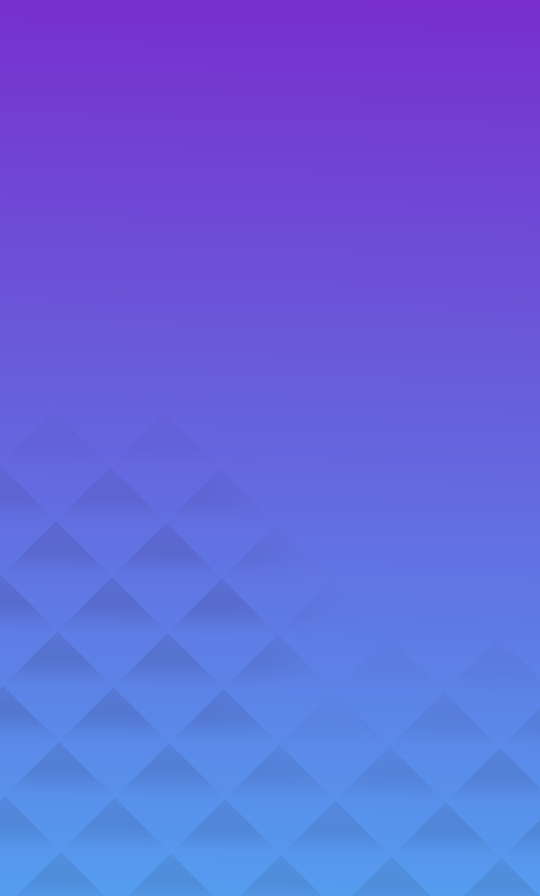
A Shadertoy shader for this background:

```glsl
// Violet-to-blue gradient with a fading quilt of softly shaded diamonds.

const vec3 VIOLET = vec3(0.470, 0.185, 0.803);
const vec3 INDIGO = vec3(0.398, 0.398, 0.872);
const vec3 AZURE  = vec3(0.332, 0.612, 0.936);
const vec3 SHADE_TINT = vec3(0.915, 0.895, 0.900);

const float CELL_SIZE = 0.123;               // diamond diagonal, in canvas heights
const vec2  LATTICE_ORIGIN = vec2(0.0625, 0.5807);
const float LATTICE_SKEW = 0.014;

// Three-stop vertical gradient, t = 0 at the top.
vec3 backdrop(float t) {
    vec3 upper = mix(VIOLET, INDIGO, clamp(2.0 * t, 0.0, 1.0));
    return mix(upper, AZURE, clamp(2.0 * t - 1.0, 0.0, 1.0));
}

// Position inside a diamond: both axes run from 0 at its apex to 1 at its foot.
vec2 diamondCell(vec2 p, vec2 origin, float size, float skew) {
    vec2 d = p - origin;
    d -= skew * d.yx;
    return fract(vec2(d.y + d.x, d.y - d.x) / size);
}

// Shadow that is strong below the two upper edges and melts away downward.
float diamondShadow(vec2 cell, float softness) {
    float depth = 0.5 * (cell.x + cell.y);
    float body = mix(0.72, 1.0, smoothstep(0.0, 0.22, depth));
    float fade = 1.0 - smoothstep(0.24, 0.54, depth);
    vec2 edge = smoothstep(vec2(0.0), vec2(softness), cell);
    return body * fade * edge.x * edge.y;
}

// Pattern strength: fades upward and thins out around a soft hollow.
float patternMask(vec2 p) {
    float border = 0.527 + 0.254 * smoothstep(0.195, 0.43, p.x);
    float rise = smoothstep(border - 0.13, border + 0.13, p.y);
    vec2 hollow = (p - vec2(0.371, 0.781)) / 0.085;
    return rise * (1.0 - 0.75 * exp(-dot(hollow, hollow)));
}

void mainImage(out vec4 fragColor, in vec2 fragCoord) {
    // Canvas heights, measured down from the top left.
    vec2 p = fragCoord / iResolution.y;
    p.y = 1.0 - p.y;

    // Gradient with a slight tilt.
    vec3 color = backdrop(p.y - 0.02 * (p.x - 0.3));

    // Shaded diamonds.
    vec2 cell = diamondCell(p, LATTICE_ORIGIN, CELL_SIZE, LATTICE_SKEW);
    float softness = 1.8 / (iResolution.y * CELL_SIZE);
    float shadow = diamondShadow(cell, softness) * patternMask(p);
    float strength = mix(1.0, 0.8, smoothstep(0.75, 1.0, p.y));
    color *= mix(vec3(1.0), SHADE_TINT, shadow * strength);

    fragColor = vec4(color, 1.0);
}
```
